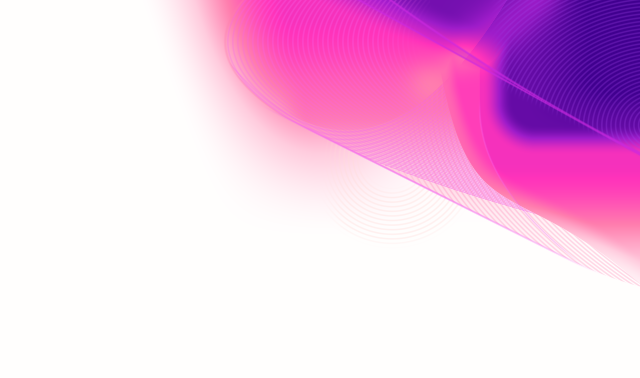
A Shadertoy shader for this background:

```glsl
// Silky folded sheets with fine line meshes over a white ground.
// A scalar "heat" is built from soft steps and curved folds, then mapped to a
// white-pink-magenta-indigo ramp; contour lines of curves form the meshes.

#define SPAN 453.0        // canvas height in design units
#define LINE_WIDTH 0.65   // half width of mesh lines
#define LOBE_GAP 6.0      // spacing of the left lobe lines
#define WEAVE_GAP 4.5     // spacing of the crossing lines
#define RING_GAP 5.5      // spacing of the ring lines
#define MESH_ALPHA 0.30   // strength of the meshes

const vec3 WHITE   = vec3(1.0, 0.996, 0.994);
const vec3 BLUSH   = vec3(1.0, 0.80, 0.87);
const vec3 CORAL   = vec3(1.0, 0.49, 0.68);
const vec3 MAGENTA = vec3(1.0, 0.20, 0.73);
const vec3 VIOLET  = vec3(0.62, 0.11, 0.79);
const vec3 INDIGO  = vec3(0.25, 0.0, 0.56);
const vec3 ORCHID  = vec3(0.96, 0.40, 0.93);

float pixelSize() { return SPAN / iResolution.y; }

// Antialiased mask, 1 where the signed distance is positive
float inside(float d) { return smoothstep(-0.7, 0.7, d / pixelSize()); }

// Soft window that is 1 between two limits
float band(float lo, float hi, float soft, float v) {
    return smoothstep(lo - soft, lo + soft, v) * (1.0 - smoothstep(hi - soft, hi + soft, v));
}

float stroke(float d, float halfWidth) {
    return 1.0 - smoothstep(0.0, halfWidth + pixelSize(), abs(d));
}

// Thin lines at every whole value of a field
float contours(float field) {
    float slope = max(length(vec2(dFdx(field), dFdy(field))) / pixelSize(), 1e-4);
    float d = abs(fract(field) - 0.5) / slope;
    return stroke(d, LINE_WIDTH);
}

vec3 heatColor(float heat) {
    float t = clamp(heat, 0.0, 1.0) * 5.0;
    vec3 c = mix(WHITE, BLUSH, clamp(t, 0.0, 1.0));
    c = mix(c, CORAL, clamp(t - 1.0, 0.0, 1.0));
    c = mix(c, MAGENTA, clamp(t - 2.0, 0.0, 1.0));
    c = mix(c, VIOLET, clamp(t - 3.0, 0.0, 1.0));
    return mix(c, INDIGO, clamp(t - 4.0, 0.0, 1.0));
}

// Glow that fades to the left and downwards
float leftHeat(vec2 p) {
    float rise = 0.62 * smoothstep(165.0 + 0.35 * p.y, 345.0 + 0.2 * p.y, p.x);
    float fall = 1.0 - smoothstep(10.0, 290.0, p.y);
    return rise * fall + 0.27 * smoothstep(370.0, 510.0, p.x - 2.2 * p.y);
}

// Folded sheet with a dark rounded pool in its upper part
float rightHeat(vec2 p, float edge, float fold) {
    vec2 q = vec2(642.0 - p.x, p.y - 122.0);
    float pool = length(max(q, 0.0)) + min(max(q.x, q.y), 0.0) - 50.0;
    float heat = 0.62 - 0.45 * smoothstep(195.0, 345.0, p.y);
    heat += 0.3 * (1.0 - smoothstep(-22.0, 14.0, pool));
    heat += 0.1 * smoothstep(620.0, 740.0, p.x) * (1.0 - smoothstep(90.0, 165.0, p.y));
    heat -= 0.11 * (1.0 - smoothstep(0.0, 26.0, edge));
    return heat - 0.05 * inside(-fold);
}

void mainImage(out vec4 fragColor, in vec2 fragCoord) {
    // Design units, y measured down from the top
    vec2 p = vec2(fragCoord.x, iResolution.y - fragCoord.y) * SPAN / iResolution.y;

    // Signed offsets from the main curves
    float hem = (140.0 + 0.5 * (p.x - 340.0) - p.y) * 0.894;
    hem -= 0.0012 * pow(max(p.x - 680.0, 0.0), 2.0);
    float arc = p.y - 156.0 + 0.0042 * pow(p.x - 415.0, 2.0);
    float lobe = p.x - 270.0 - 0.0087 * pow(p.y - 50.0, 2.0);
    float fold = p.x - 575.0 - 0.0035 * pow(max(p.y - 130.0, 0.0), 2.0);
    float run = p.x - 528.0;
    float decay = exp(-max(run, -60.0) / 28.0);
    float edge = 85.0 + 150.0 * (1.0 - decay) + 0.00184 * run * run - p.y;
    edge /= length(vec2(1.0, 5.36 * decay + 0.00368 * run));
    float sheet = inside(edge);
    float aboveHem = inside(hem);

    // Heat of the left sheet and its translucent skirt
    float left = leftHeat(p);
    left *= 1.0 - 0.85 * smoothstep(390.0, 530.0, p.x) * (1.0 - aboveHem);
    left += 0.07 * inside(-arc) * smoothstep(80.0, 150.0, p.y) * band(350.0, 530.0, 20.0, p.x);
    left += 0.05 * aboveHem * inside(arc) * band(360.0, 670.0, 70.0, p.x);
    left -= 0.08 * exp(-dot(p - vec2(515.0, 98.0), p - vec2(515.0, 98.0)) / 700.0);

    // Join the sheets and lift a bright ridge
    float heat = mix(left, max(left, rightHeat(p, edge, fold)), sheet);
    float ridge = dot(p - vec2(560.0, 65.0), vec2(0.63, 0.78)) / 30.0;
    heat -= 0.12 * exp(-ridge * ridge) * band(535.0, 680.0, 25.0, p.x) * (1.0 - smoothstep(60.0, 110.0, p.y));
    vec3 color = heatColor(heat);

    // Lobe lines and the weave crossing them
    float skirt = aboveHem * (1.0 - sheet);
    float lobeMask = inside(lobe) * (1.0 - smoothstep(170.0, 240.0, lobe)) * aboveHem * (1.0 - sheet);
    color = mix(color, ORCHID, MESH_ALPHA * lobeMask * contours(lobe / LOBE_GAP));
    float weaveMask = skirt * inside(arc) * inside(lobe) * (1.0 - smoothstep(560.0, 720.0, p.x));
    color = mix(color, ORCHID, MESH_ALPHA * weaveMask * contours(arc / WEAVE_GAP));
    float foldMask = skirt * smoothstep(430.0, 540.0, p.x) * inside(arc);
    color = mix(color, CORAL, MESH_ALPHA * foldMask * contours(fold / LOBE_GAP));

    // Rings in the dark pool and pale rings below the hem
    float poolRing = length((p - vec2(790.0, 150.0)) * vec2(1.0, 1.25));
    float poolMask = band(598.0, 900.0, 14.0, p.x) * (1.0 - smoothstep(-8.0, 8.0, p.y - 185.0 - 0.5 * (p.x - 768.0)));
    color = mix(color, vec3(0.62, 0.25, 0.9), MESH_ALPHA * poolMask * contours(poolRing / RING_GAP));
    float paleRing = length(p - vec2(470.0, 190.0));
    float paleMask = (1.0 - aboveHem) * band(40.0, 102.0, 8.0, paleRing) * smoothstep(380.0, 420.0, p.x);
    color = mix(color, vec3(1.0, 0.86, 0.85), 0.4 * paleMask * contours(paleRing / RING_GAP));

    // Crossing ribbon between two strands
    float bow = p.x - 468.0;
    float strandA = (p.y - 0.72 * bow + 0.00035 * bow * bow) * 0.83;
    float strandB = (p.y - 0.55 * (p.x - 430.0)) * 0.876;
    color = mix(color, vec3(0.72, 0.12, 0.84), 0.3 * inside(-strandA * strandB / 8.0) * step(430.0, p.x));
    color = mix(color, vec3(0.80, 0.16, 0.88), 0.65 * max(stroke(strandA, 1.2), stroke(strandB, 0.9)));

    // Hem, lobe and fold outlines
    float hemFade = band(345.0, 690.0, 40.0, p.x) * (1.0 - 0.5 * smoothstep(480.0, 680.0, p.x));
    color = mix(color, ORCHID, 0.7 * hemFade * stroke(hem, 0.9));
    color = mix(color, CORAL, 0.35 * stroke(lobe / 1.5, 0.6) * aboveHem * (1.0 - smoothstep(120.0, 170.0, p.y)));
    color = mix(color, ORCHID, 0.35 * stroke(fold, 0.8) * band(130.0, 305.0, 15.0, p.y));

    fragColor = vec4(color, 1.0);
}
```
